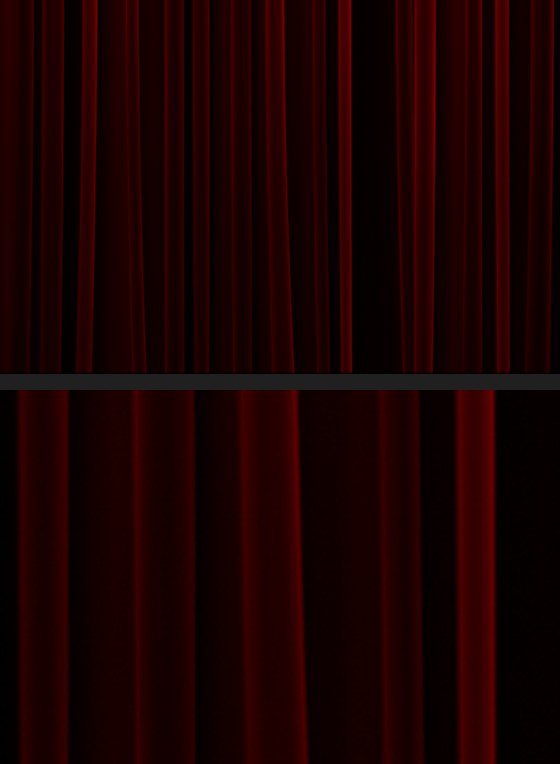
Top, the full canvas; bottom, a detail of the centre.
Give the GLSL for this texture, as a Shadertoy shader.

```glsl
// Dark red stage curtain hanging in irregular vertical folds.
// Folds are painted left to right over dim pleated cloth; each has two
// thin lit ridges and drops a soft shadow to its right.

float hash(float n) {
    return fract(sin(n * 127.1 + 3.7) * 43758.5453);
}

float noise(float x) {
    float cell = floor(x), f = fract(x);
    return mix(hash(cell), hash(cell + 1.0), f * f * (3.0 - 2.0 * f));
}

// Paints one hanging fold over the brightness of the cloth behind it
float paintFold(float cloth, vec2 uv, float id) {
    float seed = id * 7.0 + 40.0;
    float drop = 1.0 - uv.y;

    // Edges lean and spread gently towards the floor
    float lean = (hash(seed) - 0.5) * 0.026 * pow(drop, 1.7);
    float left = (id + 0.6 * hash(seed + 1.0)) / 15.0 + lean;
    float width = mix(0.023, 0.043, hash(seed + 2.0));
    float right = left + width + (hash(seed + 3.0) - 0.4) * 0.012 * drop * drop;
    float fromLeft = uv.x - left;
    float fromRight = right - uv.x;

    // Deep shadow beside the right edge
    float shadow = mix(0.55, 1.0, hash(seed + 4.0));
    cloth *= 1.0 - shadow * exp(-max(-fromRight, 0.0) / 0.022) * step(fromRight, 0.0);

    // Flat face, a little darker in its middle
    float across = clamp(fromLeft / (right - left), 0.0, 1.0);
    float face = mix(0.09, 0.23, hash(seed + 5.0));
    face *= 1.0 - 0.22 * sin(3.14159 * across);
    face += 0.035 * (noise(uv.x * 150.0 + seed - lean * 150.0) - 0.5);

    // Lit ridges: crisp outside, fading inwards
    float glow = 0.75 + 0.5 * noise(uv.y * 3.0 + seed);
    float leftRidge = exp(-abs(fromLeft - 0.002) / 0.004);
    float rightRidge = exp(-abs(fromRight - 0.002) / 0.0045);
    face += glow * leftRidge * mix(0.03, 0.17, hash(seed + 6.0));
    face += glow * rightRidge * mix(0.05, 0.27, hash(seed + 8.0));

    float mask = smoothstep(-0.003, 0.002, fromLeft)
               * smoothstep(-0.002, 0.002, fromRight);
    return mix(cloth, face, mask);
}

void mainImage(out vec4 fragColor, in vec2 fragCoord) {
    vec2 uv = fragCoord / iResolution.xy;

    // Recessed cloth: broad dim patches, near-black hollows, faint pleats
    float sway = uv.x + 0.006 * (1.0 - uv.y) * sin(uv.x * 17.0);
    float cloth = 0.025 + 0.12 * smoothstep(0.25, 0.8, noise(sway * 9.0 + 5.0));
    cloth *= 0.8 + 0.4 * noise(sway * 75.0);

    for (int i = -1; i < 16; i++) {
        cloth = paintFold(cloth, uv, float(i));
    }

    // Light from above, with slow falloff and a thin dark hem
    cloth *= mix(0.74, 1.22, smoothstep(-0.1, 1.1, uv.y));
    cloth *= 0.94 + 0.12 * noise(uv.y * 4.0 + floor(uv.x * 15.0) * 0.02);
    cloth *= smoothstep(-0.002, 0.008, uv.y);

    // Faint weave
    vec2 thread = floor(uv * vec2(512.0, 342.0));
    cloth += 0.012 * (hash(thread.x * 0.37 + thread.y * 1.93) - 0.5);

    cloth = max(cloth, 0.0);
    fragColor = vec4(cloth, 0.025 * cloth * cloth, 0.02 * cloth * cloth, 1.0);
}
```
